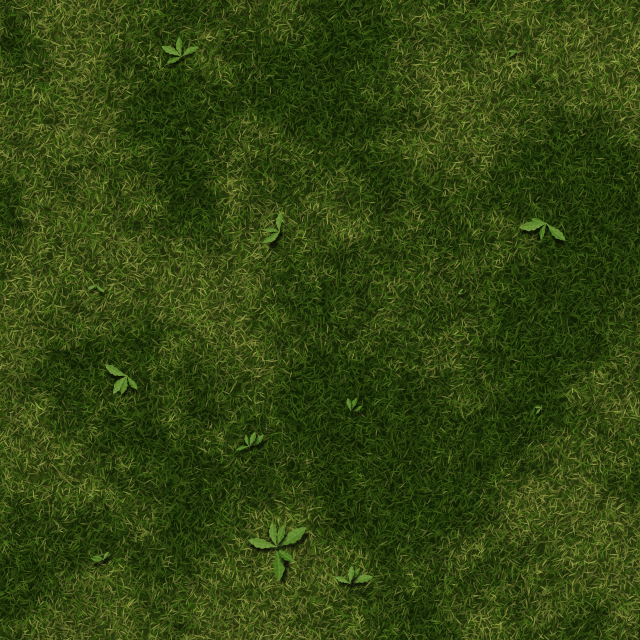
A Shadertoy shader for this texture:

```glsl
// Sunlit mown lawn: fine grass blades, dry straw patches and scattered broad-leaf weeds.

const vec3 SOIL   = vec3(0.08, 0.15, 0.02);
const vec3 SHADE  = vec3(0.13, 0.23, 0.03);
const vec3 BRIGHT = vec3(0.28, 0.41, 0.09);
const vec3 DRY    = vec3(0.27, 0.31, 0.09);
const vec3 STRAW  = vec3(0.48, 0.51, 0.23);
const vec3 LEAF   = vec3(0.24, 0.42, 0.08);
const vec3 PALE_LEAF = vec3(0.46, 0.60, 0.25);

const int   BLADE_LAYERS = 7;
const float BLADE_CELLS  = 92.0;    // blades across the canvas, per layer
const float BLADE_WIDTH  = 0.00092; // half width
const float BLADE_ANGLE  = 1.05;    // main lean, radians
const float BLADE_SPREAD = 2.3;
const float PATCH_SCALE  = 3.6;
const float TUFT_SCALE   = 24.0;
const int   WEED_GRID    = 4;
const int   MAX_LEAVES   = 6;
const float WEED_SIZE    = 0.064;
const vec2  SHADOW_SHIFT = vec2(0.002, -0.005);
const float PI = 3.14159;

vec4 hash4(vec2 p) {
    vec4 q = fract(p.xyxy * vec4(0.1031, 0.1030, 0.0973, 0.1099));
    q += dot(q, q.wzxy + 33.33);
    return fract((q.xxyz + q.yzzw) * q.zywx);
}

float gradientDot(vec2 cell, vec2 offset) {
    float a = 2.0 * PI * hash4(cell + 71.0).x;
    return dot(vec2(cos(a), sin(a)), offset);
}

float gradientNoise(vec2 p) {
    vec2 i = floor(p), f = p - i;
    vec2 s = f * f * f * (f * (f * 6.0 - 15.0) + 10.0);
    vec2 e = vec2(1.0, 0.0);
    float low  = mix(gradientDot(i, f), gradientDot(i + e, f - e), s.x);
    float high = mix(gradientDot(i + e.yx, f - e.yx), gradientDot(i + 1.0, f - 1.0), s.x);
    return mix(low, high, s.y);
}

float fbm(vec2 p) {
    float sum = 0.0, amplitude = 1.0;
    for (int i = 0; i < 4; i++) {
        sum += amplitude * gradientNoise(p);
        p = mat2(1.6, 1.2, -1.2, 1.6) * p + 13.7;
        amplitude *= 0.55;
    }
    return sum;
}

float coverage(float dist, float softness) {
    return clamp(0.5 - dist / softness, 0.0, 1.0);
}

// Paints one jittered layer of tapered, slightly bent blades.
void paintBlades(inout vec3 color, vec2 p, float layer, float dryness, float lean, float pixel) {
    vec2 g = p * BLADE_CELLS + layer * vec2(17.37, 29.61);
    float height = mix(0.72, 1.12, layer / float(BLADE_LAYERS - 1));
    for (int y = -1; y <= 1; y++)
    for (int x = -1; x <= 1; x++) {
        vec2 cell = floor(g) + vec2(x, y);
        vec4 place = hash4(cell + layer * 131.0);
        vec4 look = hash4(cell + layer * 57.0 + 311.0);
        float angle = lean + (place.z + place.w - 1.0) * BLADE_SPREAD;
        vec2 dir = vec2(cos(angle), sin(angle));
        vec2 q = (g - cell - place.xy) / BLADE_CELLS;
        float halfLength = mix(0.38, 0.8, look.x) / BLADE_CELLS;
        float along = dot(q, dir) / halfLength;
        float across = dot(q, vec2(-dir.y, dir.x)) + (look.y - 0.5) * 0.002 * along * along;
        float width = BLADE_WIDTH * (1.0 - along * along);
        float mask = coverage(abs(across) - width, pixel) * step(abs(along), 1.0);
        vec3 green = mix(SHADE, BRIGHT, look.z);
        vec3 straw = mix(DRY, STRAW, look.z);
        color = mix(color, height * mix(green, straw, step(look.w, dryness)), mask);
    }
}

// Signed distance to a lobed leaf that grows from the origin along x.
float leafDistance(vec2 q, float len) {
    float u = clamp(q.x / len, 0.0, 1.0);
    float lobes = 0.78 + 0.22 * abs(sin(u * 15.0 + 0.5));
    float width = len * (0.17 * lobes * sin(PI * pow(u, 1.4)) + 0.012);
    return max(abs(q.y) - width, abs(q.x - 0.5 * len) - 0.5 * len);
}

// Paints a fan of leaves, each with a soft shadow, a pale midrib and mottling.
void paintWeed(inout vec3 color, vec2 p, vec2 cell, float pixel) {
    vec4 h = hash4(cell + 503.0);
    vec4 k = hash4(cell + 907.0);
    vec2 q = p - (cell + mix(vec2(0.12), vec2(0.88), h.xy)) / float(WEED_GRID);
    float size = WEED_SIZE * mix(0.2, 1.0, pow(h.z, 2.2));
    if (k.x < 0.12 || length(q) > 1.4 * size + 0.01) return;
    int leaves = 2 + int(k.y * float(MAX_LEAVES - 1) * smoothstep(0.1, 0.6, h.z));
    for (int i = 0; i < leaves; i++) {
        vec4 r = hash4(cell * 7.0 + float(i) * 19.0 + 211.0);
        float angle = 2.0 * PI * h.w + float(i) * 0.85 + r.x;
        float len = size * mix(0.55, 1.0, r.y);
        mat2 turn = mat2(cos(angle), -sin(angle), sin(angle), cos(angle));
        vec2 local = turn * q;
        local.y += (r.z - 0.5) * 0.7 * local.x * local.x / len;
        float shadow = leafDistance(turn * (q - SHADOW_SHIFT), len);
        color *= 1.0 - 0.65 * coverage(shadow, 0.005);
        float light = r.w * 0.7 + 0.3 * smoothstep(-0.1, 0.1, local.y / len);
        light += 0.35 * gradientNoise(local * 260.0);
        vec3 leaf = mix(LEAF, PALE_LEAF, clamp(light, 0.0, 1.0));
        leaf = mix(leaf, PALE_LEAF, 0.7 * coverage(abs(local.y) - 0.0007, pixel));
        color = mix(color, leaf, coverage(leafDistance(local, len), pixel));
    }
}

void mainImage(out vec4 fragColor, in vec2 fragCoord) {
    vec2 p = fragCoord / iResolution.y;
    float pixel = 1.0 / iResolution.y;

    // Broad dry patches around a lusher middle, broken up by small tufts.
    float tuft = fbm(p * TUFT_SCALE + 5.0);
    float field = fbm(p * PATCH_SCALE + 2.3) + 0.5 * length(p - vec2(0.45, 0.55)) - 0.16;
    float dryPatch = smoothstep(-0.4, 0.5, field + 0.22 * tuft);
    float dryness = mix(0.04, 0.66, dryPatch);
    float lean = BLADE_ANGLE + 0.8 * gradientNoise(p * 9.0 + 41.0);

    vec3 color = mix(SOIL, DRY * 0.75, 0.6 * dryPatch);
    for (int i = 0; i < BLADE_LAYERS; i++)
        paintBlades(color, p, float(i), dryness, lean, pixel);
    color *= mix(0.84, 1.1, dryPatch) * (1.0 + 0.2 * tuft);

    for (int y = 0; y < WEED_GRID; y++)
    for (int x = 0; x < WEED_GRID; x++)
        paintWeed(color, p, vec2(x, y), pixel);

    fragColor = vec4(color, 1.0);
}
```
